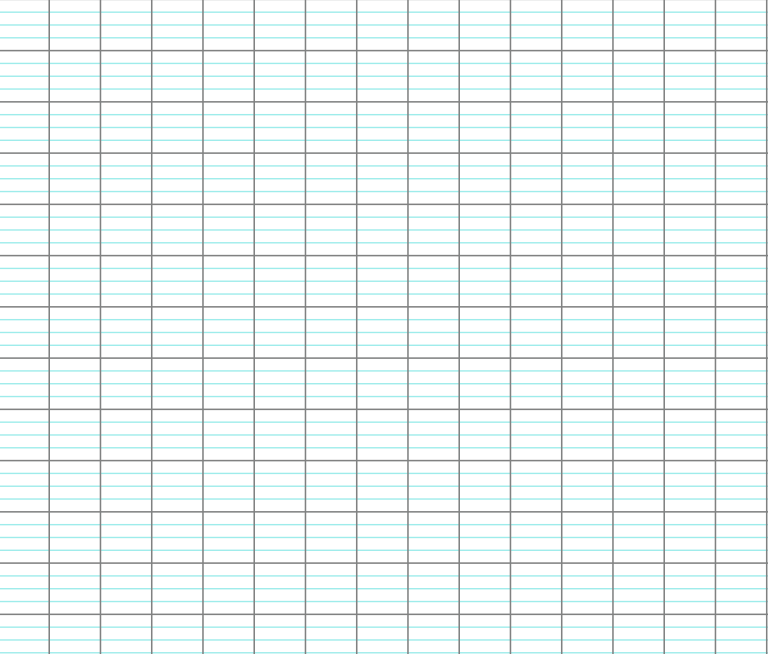
Give the GLSL for this pattern, as a WebGL 2 fragment shader.

```glsl
#version 300 es
precision highp float;
// Ruled ledger paper: a square grey grid whose cells are each split into
// four rows by thin aqua rules. Distances to the nearest repeating line are
// turned into pixel coverage, with the grey grid laid over the aqua rules.

uniform vec2 u_resolution;
out vec4 outColor;

// Lengths are fractions of the canvas width; y is measured down from the top.
const float CELL = 0.06673;                  // about 15 columns, 12.8 rows
const vec2 GRID_ORIGIN = vec2(0.0641, 0.0659);
const float ROWS_PER_CELL = 4.0;
const float GRID_WIDTH = 0.00200;
const float RULE_WIDTH = 0.00182;

const vec3 PAPER = vec3(1.0);
const vec3 RULE_COLOR = vec3(0.62, 0.925, 0.92);
const vec3 GRID_COLOR = vec3(0.50, 0.505, 0.505);

// Distance to the nearest line of a family spaced by period.
float lineDistance(float position, float period) {
    return abs(fract(position / period + 0.5) - 0.5) * period;
}

// Share of a pixel covered by a line of the given width.
float lineCoverage(float distanceToLine, float width, float pixel) {
    float halfWidth = 0.5 * width;
    float right = min(distanceToLine + 0.5 * pixel, halfWidth);
    float left = max(distanceToLine - 0.5 * pixel, -halfWidth);
    return clamp((right - left) / pixel, 0.0, 1.0);
}

void main() {
    float pixel = 1.0 / u_resolution.x;
    vec2 page = vec2(gl_FragCoord.x, u_resolution.y - gl_FragCoord.y) * pixel;
    vec2 p = page - GRID_ORIGIN;

    // Aqua rules; every fourth one lies under a grey row line and is skipped.
    float ruleSpacing = CELL / ROWS_PER_CELL;
    float ruleIndex = mod(floor(p.y / ruleSpacing + 0.5), ROWS_PER_CELL);
    float rule = lineCoverage(lineDistance(p.y, ruleSpacing), RULE_WIDTH, pixel);
    rule *= step(0.5, ruleIndex);

    // Grey grid
    float column = lineCoverage(lineDistance(p.x, CELL), GRID_WIDTH, pixel);
    float row = lineCoverage(lineDistance(p.y, CELL), GRID_WIDTH, pixel);
    float grid = 1.0 - (1.0 - column) * (1.0 - row);

    vec3 color = mix(PAPER, RULE_COLOR, rule);
    color = mix(color, GRID_COLOR, grid);
    outColor = vec4(color, 1.0);
}
```
